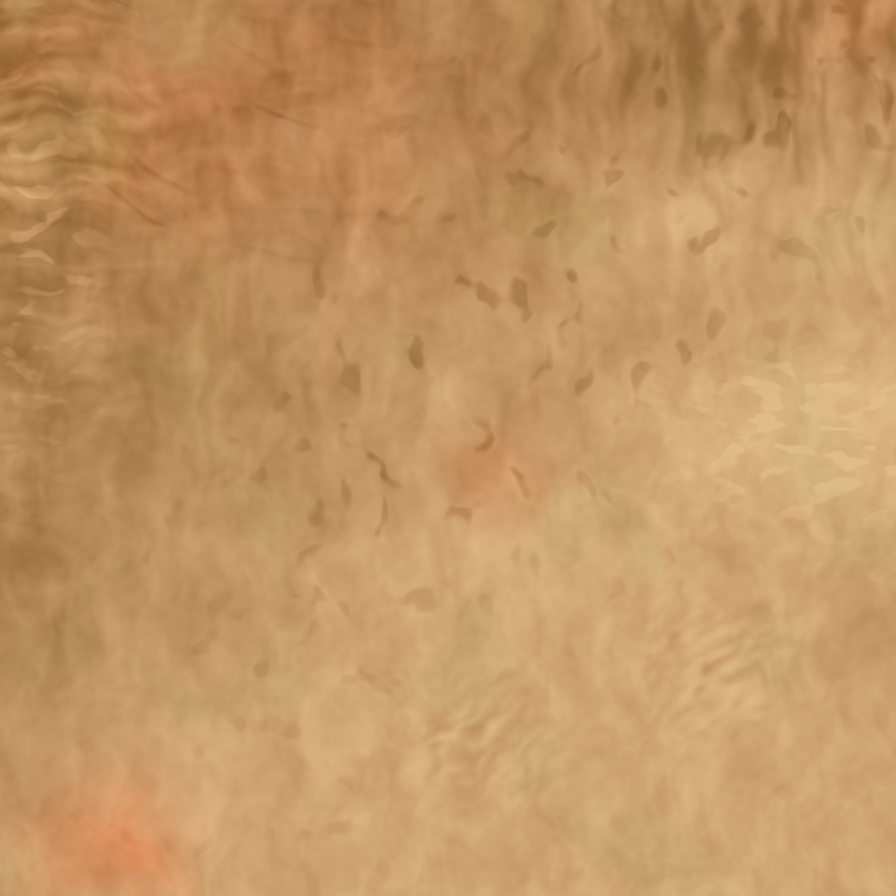
This texture is drawn by a Shadertoy shader. Its source:

```glsl
// Weathered sandstone wall: mottled ochre plaster with stains, streaks, cracks and pale chips

const vec3 DARK_OCHRE = vec3(0.575, 0.405, 0.225);
const vec3 MID_OCHRE = vec3(0.745, 0.560, 0.375);
const vec3 PALE_SAND = vec3(0.885, 0.735, 0.545);
const vec3 RUST_TINT = vec3(0.035, -0.045, -0.050);
const vec3 OLIVE_TINT = vec3(-0.035, 0.004, -0.020);

vec2 hashGradient(vec2 cell) {
    vec3 p = fract(cell.xyx * vec3(0.1031, 0.1030, 0.0973));
    p += dot(p, p.yzx + 33.33);
    float angle = 6.2832 * fract((p.x + p.y) * p.z);
    return vec2(cos(angle), sin(angle));
}

// Gradient noise, roughly -0.7 to 0.7
float gradientNoise(vec2 p) {
    vec2 cell = floor(p), f = fract(p);
    vec2 w = f * f * f * (f * (f * 6.0 - 15.0) + 10.0);
    float a = dot(hashGradient(cell), f);
    float b = dot(hashGradient(cell + vec2(1, 0)), f - vec2(1, 0));
    float c = dot(hashGradient(cell + vec2(0, 1)), f - vec2(0, 1));
    float d = dot(hashGradient(cell + vec2(1, 1)), f - vec2(1, 1));
    return mix(mix(a, b, w.x), mix(c, d, w.x), w.y);
}

float fbm(vec2 p, int octaves, float gain) {
    float sum = 0.0, amplitude = 1.0;
    for (int i = 0; i < octaves; i++) {
        sum += amplitude * gradientNoise(p);
        p = mat2(1.6, 1.2, -1.2, 1.6) * p + 17.3;
        amplitude *= gain;
    }
    return sum;
}

// Soft elliptical region: 1 at the centre, fading outwards
float region(vec2 uv, vec2 center, vec2 radius) {
    vec2 d = (uv - center) / radius;
    return exp(-dot(d, d));
}

// Thin line along the zero level of a noise field, broken into pieces
float crackLine(vec2 p, float width) {
    float line = 1.0 - smoothstep(0.0, width, abs(gradientNoise(p)));
    return line * smoothstep(-0.1, 0.3, gradientNoise(p * 1.7 + 41.0));
}

// Small isolated spots where noise rises over a threshold
float spots(vec2 p, float threshold) {
    return smoothstep(threshold, threshold + 0.25, fbm(p, 2, 0.5));
}

vec3 sandRamp(float tone) {
    vec3 lower = mix(DARK_OCHRE, MID_OCHRE, smoothstep(-0.1, 0.6, tone));
    return mix(lower, PALE_SAND, smoothstep(0.4, 1.12, tone));
}

void mainImage(out vec4 fragColor, in vec2 fragCoord) {
    vec2 uv = fragCoord / iResolution.xy;
    vec2 warp = vec2(fbm(uv * 9.0, 3, 0.5), fbm(uv * 9.0 + 50.0, 3, 0.5));
    vec2 p = uv + 0.022 * warp;

    // Worn pale plaster at lower right, stained wall at upper left
    float diagonal = p.x * 0.9 - p.y + 0.13 + 0.16 * fbm(p * 4.0, 3, 0.5);
    float plaster = smoothstep(-0.35, 0.35, diagonal);
    float rough = mix(1.0, 0.45, plaster);
    float leftEdge = 1.0 - smoothstep(0.0, 0.24, p.x);
    float topRight = region(p, vec2(0.93, 0.96), vec2(0.25, 0.19));
    float topLeft = region(p, vec2(0.22, 0.88), vec2(0.32, 0.18));

    float tone = mix(0.40, 0.77, plaster) - 0.07 * leftEdge;
    tone -= 0.20 * region(p, vec2(0.74, 0.91), vec2(0.11, 0.09));
    tone -= 0.16 * topRight;
    tone += 0.18 * region(p, vec2(0.96, 0.53), vec2(0.13, 0.08));
    tone += 0.14 * region(p, vec2(0.76, 0.76), vec2(0.12, 0.10));
    tone -= 0.22 * region(p, vec2(0.99, 0.31), vec2(0.06, 0.07));

    // Mottling from broad stains down to fine grain
    tone += 0.25 * rough * fbm(p * vec2(11.0, 7.0) + 7.0, 4, 0.6);
    tone += 0.13 * fbm(p * vec2(24.0, 17.0) + 23.0, 3, 0.6);
    tone += 0.05 * fbm(uv * 62.0, 2, 0.6);

    // Streaks: upright at the upper right and centre, level at the left edge
    float upright = fbm(p * vec2(38.0, 9.0) + 3.0, 2, 0.5);
    float level = fbm(p * vec2(8.0, 48.0) + 11.0, 2, 0.5);
    tone += upright * (0.42 * topRight + 0.13 * rough);
    tone += level * (0.30 * leftEdge * smoothstep(0.25, 0.7, p.y) + 0.16 * topLeft);

    // Dark pits in the transition band, pale chips beside them
    float band = exp(-pow((diagonal - 0.03) / 0.24, 2.0)) * smoothstep(0.1, 0.5, p.x);
    tone -= 0.25 * spots(p * vec2(27.0, 23.0) + 5.0, 0.27) * (0.2 + band);
    float chipArea = region(p, vec2(0.91, 0.51), vec2(0.15, 0.09))
        + region(p, vec2(0.03, 0.74), vec2(0.08, 0.24));
    tone += 0.27 * spots(p * vec2(24.0, 50.0) + 31.0, 0.12) * chipArea;

    // Cracks sloping down across the upper left, scratches in the plaster
    vec2 sloped = vec2(uv.x, uv.y + 0.32 * uv.x) + 0.008 * warp;
    tone -= 0.22 * crackLine(sloped * vec2(3.5, 13.0) + 2.0, 0.06) * topLeft;
    float scratchArea = region(uv, vec2(0.54, 0.17), vec2(0.08, 0.06))
        + region(uv, vec2(0.79, 0.26), vec2(0.09, 0.08));
    vec2 slanted = mat2(0.8, -0.6, 0.6, 0.8) * p;
    tone += 0.34 * gradientNoise(slanted * vec2(34.0, 75.0)) * scratchArea;

    // Rusty and olive stains
    float rust = 0.75 * topLeft + 1.3 * region(p, vec2(0.14, 0.05), vec2(0.09, 0.08))
        + 0.8 * region(p, vec2(0.56, 0.47), vec2(0.05, 0.06))
        + 0.5 * region(p, vec2(0.98, 0.98), vec2(0.10, 0.08));
    rust *= 0.85 + 0.8 * fbm(p * 8.0 + 61.0, 3, 0.5);
    float olive = 0.6 * leftEdge * smoothstep(0.4, 1.0, p.y)
        + 0.7 * smoothstep(0.05, 0.5, fbm(p * 6.0 + 83.0, 3, 0.5));

    vec3 color = sandRamp(tone) + RUST_TINT * rust + OLIVE_TINT * olive;
    fragColor = vec4(clamp(color, 0.0, 1.0), 1.0);
}
```
